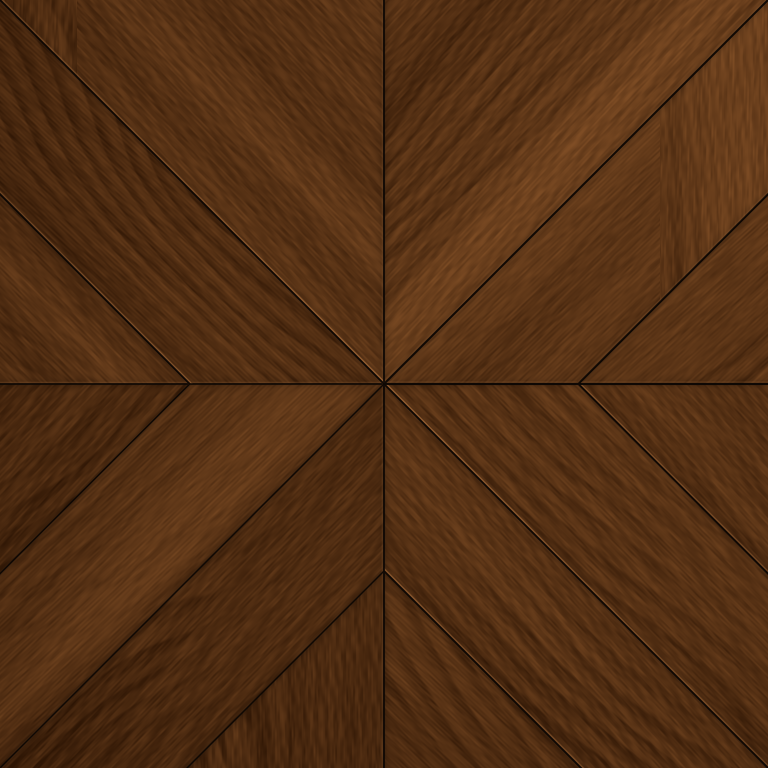
Reproduce this texture procedurally as a Shadertoy shader.

```glsl
#define SEAM_HALF 0.0025
#define SIDE_STEP 0.506
#define LOWER_STEP 0.487
#define RING_FREQ 15.0
#define RING_DEPTH 0.24
#define FIBER_DEPTH 0.46
#define STREAK_GAIN 0.27
#define GLINT_GAIN 0.75
#define WOOD_DARK vec3(0.222, 0.113, 0.033)
#define WOOD_LIGHT vec3(0.490, 0.297, 0.141)
#define GROOVE_COLOR vec3(0.045, 0.025, 0.012)
#define GLINT_COLOR vec3(0.68, 0.44, 0.24)

float hash(vec2 p) {
    return fract(sin(dot(p, vec2(127.1, 311.7))) * 43758.5453);
}

float noise(vec2 p) {
    vec2 cell = floor(p), f = fract(p);
    f = f * f * (3.0 - 2.0 * f);
    return mix(mix(hash(cell), hash(cell + vec2(1, 0)), f.x),
               mix(hash(cell + vec2(0, 1)), hash(cell + vec2(1, 1)), f.x), f.y);
}

float bump(float x, float center, float width) {
    float d = (x - center) / width;
    return exp(-d * d);
}

// g.x runs along the fibers, g.y across them
float woodGrain(vec2 g, float seed) {
    g += vec2(seed * 13.7, seed * 7.3);

    // Thin dark growth rings that bend into long arches
    float warp = noise(g * vec2(1.1, 2.2)) + 0.10 * noise(g * vec2(3.0, 8.0) + 3.0);
    float saw = fract(g.y * RING_FREQ + warp * 6.0);
    float rings = smoothstep(0.25, 0.85, saw) * (1.0 - smoothstep(0.87, 1.0, saw));
    float ringFade = smoothstep(0.3, 0.8, noise(g * vec2(0.9, 3.5) + 9.0));

    // Straight bands, fibers and short pores
    float bands = 0.6 * noise(g * vec2(0.5, 9.0) + 31.0)
                + 0.4 * noise(g * vec2(0.8, 31.0) + 53.0) - 0.5;
    float fibers = noise(g * vec2(3.0, 85.0)) - 0.5;
    float pores = noise(g * vec2(20.0, 230.0) + 5.0) - 0.5;
    float flecks = noise(g * vec2(45.0, 160.0) + 71.0) - 0.5;
    return -RING_DEPTH * (rings - 0.3) * ringFade + 0.27 * bands
         + FIBER_DEPTH * (0.28 * fibers + 0.65 * pores + 0.35 * flecks);
}

// Adds one groove; side is positive on its upper edge
void addSeam(float side, float halfWidth, float gain, float pixel,
             inout float groove, inout float glint, inout float shade) {
    float d = abs(side);
    groove = max(groove, 1.0 - smoothstep(halfWidth - 0.6 * pixel, halfWidth + 0.6 * pixel, d));
    glint = max(glint, gain * bump(side, halfWidth + 0.0022, 0.0021));
    shade = max(shade, exp(-d / (SEAM_HALF * 3.0)));
}

void mainImage(out vec4 fragColor, in vec2 fragCoord) {
    vec2 p = fragCoord / iResolution.xy * 2.0 - 1.0;
    float pixel = 2.0 / min(iResolution.x, iResolution.y);
    vec2 q = abs(p);
    bool top = p.y > 0.0, right = p.x > 0.0;
    float offset = q.x - q.y;

    // Plank layout: diagonal bands in each quadrant
    float band = offset < 0.0 ? -1.0 : 0.0;
    if (offset > SIDE_STEP) band = 1.0;
    if (!top && offset < -LOWER_STEP) band = -2.0;
    float quadrant = (right ? 1.0 : 0.0) + (top ? 2.0 : 0.0);
    float seed = hash(vec2(band + 3.0, quadrant + 1.0));

    // Panels whose fibers run upright
    bool rightPatch = top && right && band == 0.0 && q.x > 0.72;
    bool cornerPatch = top && !right && band == -1.0 && q.x > 0.80;
    bool bottomPatch = !top && !right && band == -2.0;
    bool upright = rightPatch || cornerPatch || bottomPatch;

    // Fiber coordinates, slightly tilted from plank to plank
    vec2 g = upright ? vec2(q.y, q.x) : vec2(q.x + q.y, offset) * 0.7071;
    float tilt = (seed - 0.5) * 0.10;
    g = vec2(g.x - tilt * g.y, g.y + tilt * g.x);

    // Broad light, streaks and plank tones
    vec2 toLight = p - vec2(0.55, 0.65);
    float tone = 0.43 + 0.13 * exp(-2.0 * dot(toLight, toLight));
    tone -= 0.14 * smoothstep(0.5, 1.0, -p.x) + 0.09 * smoothstep(0.5, 1.0, -p.y);
    float streak;
    if (top) streak = right ? bump(offset, -0.13, 0.15) - 0.6 * bump(offset, -0.65, 0.17)
                            : 0.5 * bump(offset, -0.31, 0.10) + 0.9 * bump(offset, 0.68, 0.08);
    else streak = right ? 0.35 * bump(offset, -0.16, 0.13)
                        : 0.7 * bump(offset, 0.17, 0.14);
    tone += STREAK_GAIN * streak;
    if (rightPatch) tone += 0.06 + 0.12 * smoothstep(0.75, 0.95, q.x);
    if (!top && !right && band != 0.0) tone -= 0.06;
    if (top && !right && band == 0.0) tone -= 0.07;
    tone += woodGrain(g, seed * 9.0 + (upright ? 4.0 : 0.0));
    vec3 color = mix(WOOD_DARK, WOOD_LIGHT, clamp(tone, -0.15, 1.2));

    // Grooves and their lit upper edges
    float groove = 0.0, glint = 0.0, shade = 0.0;
    float up = top ? -0.7071 : 0.7071;
    bool falling = top != right;
    float gain = falling ? 0.55 + 0.45 * exp(-2.0 * dot(p, p)) : (top ? 0.25 : 0.0);
    float width = SEAM_HALF * (falling ? 0.9 : (top ? 1.0 : 0.75));
    addSeam(-p.x, SEAM_HALF * 0.9, 0.25, pixel, groove, glint, shade);
    addSeam(p.y, SEAM_HALF * (right ? 1.1 : 0.8), 0.3, pixel, groove, glint, shade);
    addSeam(up * offset, width, gain, pixel, groove, glint, shade);
    addSeam(up * (offset - SIDE_STEP), width, gain, pixel, groove, glint, shade);
    if (!top) addSeam(up * (offset + LOWER_STEP), width, gain, pixel, groove, glint, shade);

    color *= 1.0 - 0.25 * shade;
    color = mix(color, GLINT_COLOR, GLINT_GAIN * glint);
    color = mix(color, GROOVE_COLOR, groove * 0.95);
    fragColor = vec4(color, 1.0);
}
```
